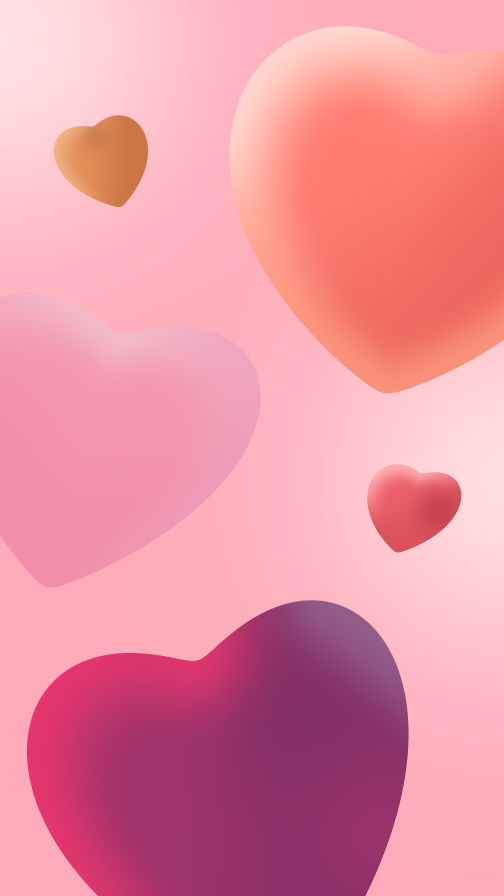
Give the GLSL for this background, as a WebGL 1 fragment shader.

```glsl
precision highp float;
// Glossy, tilted hearts floating over a soft pink backdrop with two pale glows.
// Each heart is an ellipse bent along |x|; its bent coordinates also drive
// the directional shading and the bright rim. Units: canvas width = 1.

uniform vec2 u_resolution;

// Soft round falloff, 1 at the centre
float glow(vec2 p, vec2 center, float radius) {
    vec2 d = (p - center) / radius;
    return exp(-dot(d, d));
}

// Bent coordinates of a heart: length below 1 is inside.
// bend.x lifts both lobes, bend.y skews one lobe above the other.
vec2 heart(vec2 p, vec2 center, float tilt, vec2 size, vec2 bend) {
    float c = cos(tilt), s = sin(tilt);
    p -= center;
    vec2 q = vec2(c * p.x - s * p.y, s * p.x + c * p.y) / size;
    float a = sqrt(q.x * q.x + 0.003);
    q.y = (q.y + 0.15 - bend.x * a + 0.14 * a * a - bend.y * q.x) / 0.89;
    return q;
}

// Smooth coverage of a heart of the given size
float cover(vec2 e, float size) {
    return clamp((1.0 - length(e)) * size * u_resolution.x + 0.5, 0.0, 1.0);
}

// Deep to mid tone along the light direction, with a lit rim
vec3 shade(vec2 e, vec2 light, vec3 deep, vec3 mid, vec3 lit) {
    float facing = dot(e, light);
    float rim = smoothstep(0.5, 1.02, length(e));
    vec3 tone = mix(deep, mid, smoothstep(-0.6, 0.5, facing));
    return mix(tone, lit, rim * smoothstep(-0.3, 0.9, facing));
}

void main() {
    vec2 p = gl_FragCoord.xy / u_resolution.x;

    // Backdrop
    vec3 color = vec3(1.0, 0.67, 0.725);
    color = mix(color, vec3(1.0, 0.9, 0.91), 0.9 * glow(p, vec2(0.0, 1.7), 0.38));
    color = mix(color, vec3(1.0, 0.88, 0.89), 0.95 * glow(p, vec2(1.02, 0.83), 0.38));

    // Large coral heart
    vec2 e = heart(p, vec2(0.824, 1.38), 0.157, vec2(0.382), vec2(0.5, 0.0));
    vec3 skin = shade(e, vec2(-0.8, 0.6), vec3(0.93, 0.41, 0.37),
                      vec3(1.0, 0.49, 0.44), vec3(1.0, 0.84, 0.81));
    skin = mix(skin, vec3(1.0, 0.64, 0.53),
               0.7 * smoothstep(0.6, 1.0, length(e)) * smoothstep(0.0, 0.8, -e.y));
    skin = mix(skin, vec3(1.0, 0.68, 0.64), 0.65 * glow(p, vec2(0.88, 1.64), 0.1));
    color = mix(color, skin, cover(e, 0.382));

    // Pale pink heart
    e = heart(p, vec2(0.175, 0.896), 0.279, vec2(0.31, 0.294), vec2(0.68, 0.06));
    skin = shade(e, vec2(0.25, 0.97), vec3(0.945, 0.56, 0.665),
                 vec3(0.955, 0.59, 0.69), vec3(0.95, 0.73, 0.79));
    skin = mix(skin, vec3(0.93, 0.62, 0.73),
               0.7 * smoothstep(0.5, 1.0, length(e)) * smoothstep(0.0, 0.8, e.x));
    color = mix(color, skin, cover(e, 0.294));

    // Plum heart: hot left rim and cleft, lavender sheen on the right lobe
    e = heart(p, vec2(0.47, 0.167), -0.253, vec2(0.382, 0.4), vec2(0.68, 0.02));
    skin = shade(e, vec2(-0.95, 0.3), vec3(0.52, 0.19, 0.4),
                 vec3(0.63, 0.2, 0.42), vec3(0.9, 0.21, 0.43));
    skin = mix(skin, vec3(0.5, 0.18, 0.39), 0.7 * glow(p, vec2(0.6, 0.36), 0.16));
    skin = mix(skin, vec3(0.62, 0.2, 0.42), 0.8 * glow(p, vec2(0.76, 0.12), 0.16));
    skin = mix(skin, vec3(0.9, 0.21, 0.43), 0.8 * glow(p, vec2(0.39, 0.48), 0.095));
    float sheen = smoothstep(0.0, 0.17, dot(p - vec2(0.68, 0.42), vec2(0.6, 0.8)) + 0.05);
    skin = mix(skin, vec3(0.58, 0.38, 0.55), 0.9 * sheen * smoothstep(0.46, 0.64, p.x));
    color = mix(color, skin, cover(e, 0.382));

    // Small amber heart
    e = heart(p, vec2(0.208, 1.458), -0.33, vec2(0.0926, 0.095), vec2(0.55, -0.05));
    skin = shade(e, vec2(-0.9, 0.4), vec3(0.8, 0.46, 0.27),
                 vec3(0.89, 0.56, 0.35), vec3(0.94, 0.69, 0.51));
    skin = mix(skin, vec3(0.74, 0.42, 0.26), 0.6 * glow(p, vec2(0.19, 1.51), 0.03));
    color = mix(color, skin, cover(e, 0.0926));

    // Small red heart with a dark diagonal fold
    e = heart(p, vec2(0.815, 0.771), 0.304, vec2(0.0914, 0.0926), vec2(0.55, 0.1));
    skin = shade(e, vec2(-0.6, 0.8), vec3(0.86, 0.32, 0.36),
                 vec3(0.92, 0.38, 0.42), vec3(1.0, 0.67, 0.69));
    skin = mix(skin, vec3(0.75, 0.24, 0.29), 0.75 * glow(p, vec2(0.87, 0.765), 0.042));
    color = mix(color, skin, cover(e, 0.0914));

    gl_FragColor = vec4(color, 1.0);
}
```
